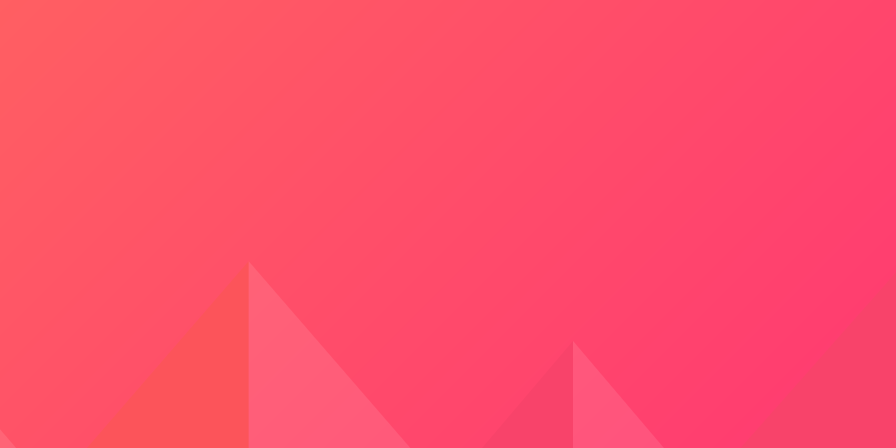
This background is drawn by a Shadertoy shader. Its source:

```glsl
// Coral to pink diagonal gradient with flat two-sided peaks along the bottom.

// Sky gradient, from upper left to lower right
const vec3 CORAL = vec3(1.000, 0.372, 0.385);
const vec3 PINK  = vec3(1.000, 0.225, 0.445);

// Shaded faces, from the left peaks to the right ones
const vec3 WARM_SHADE = vec3(0.990, 0.328, 0.352);
const vec3 ROSE_SHADE = vec3(0.973, 0.262, 0.415);
const float LIT_OPACITY = 0.10;

// Peaks: apex x, apex height, half width, in canvas heights
const int PEAK_COUNT = 4;
const vec3 PEAKS[PEAK_COUNT] = vec3[](
    vec3(-0.200, 0.274, 0.236),
    vec3( 0.555, 0.417, 0.361),
    vec3( 1.279, 0.239, 0.203),
    vec3( 2.083, 0.486, 0.430));

// Signed distance to the sloping sides of a peak, negative inside
float peakDistance(vec2 p, vec3 peak) {
    vec2 normal = normalize(vec2(peak.y, peak.z));
    return dot(vec2(abs(p.x - peak.x), p.y - peak.y), normal);
}

// Smooth coverage of the region where the distance is negative
float coverage(float dist, float pixel) {
    return clamp(0.5 - dist / pixel, 0.0, 1.0);
}

void mainImage(out vec4 fragColor, in vec2 fragCoord) {
    float pixel = 1.0 / iResolution.y;
    vec2 p = fragCoord * pixel;
    float aspect = iResolution.x * pixel;

    // Diagonal sky
    float diagonal = (p.x + 1.0 - p.y) / (aspect + 1.0);
    vec3 color = mix(CORAL, PINK, diagonal);

    // Peaks with a shaded left face and a translucent lit right face
    for (int i = 0; i < PEAK_COUNT; i++) {
        vec3 peak = PEAKS[i];
        float inside = coverage(peakDistance(p, peak), pixel);
        float leftSide = coverage(p.x - peak.x, pixel);
        vec3 shade = mix(WARM_SHADE, ROSE_SHADE, smoothstep(0.6, 1.2, peak.x));
        vec3 lit = mix(color, vec3(1.0), LIT_OPACITY);
        color = mix(color, mix(lit, shade, leftSide), inside);
    }

    fragColor = vec4(color, 1.0);
}
```
